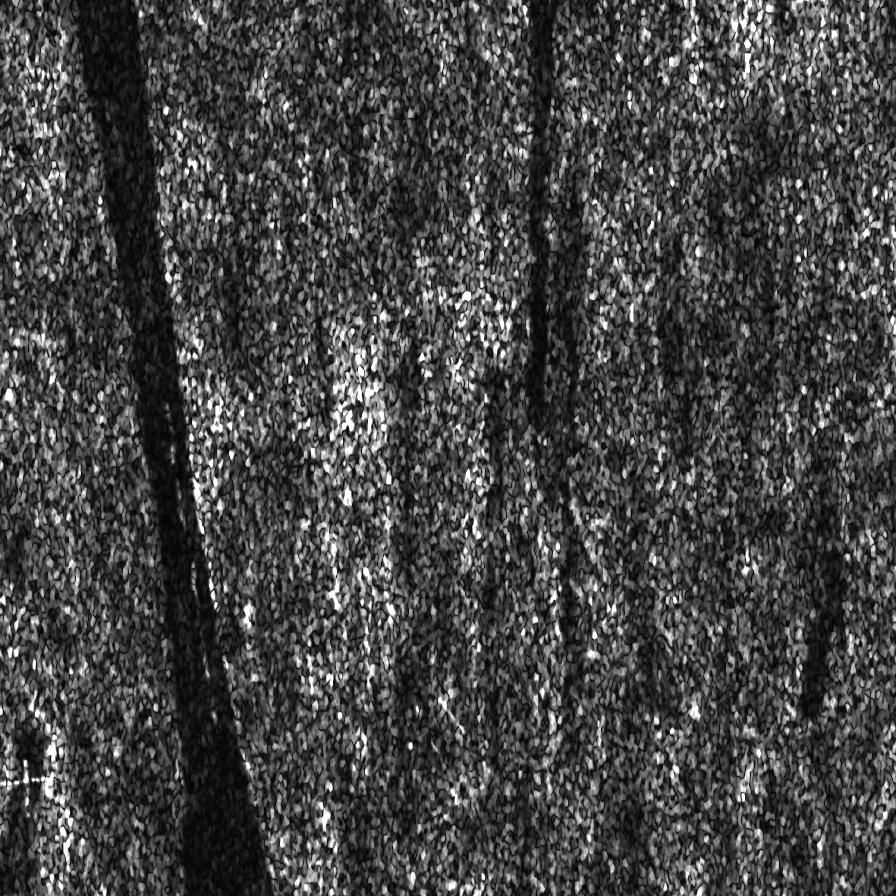
Give the GLSL for this texture, as a Shadertoy shader.

```glsl
// Radar-like ground: grey speckle, stretched vertically, over streaky terrain.
// A complex Gaussian field gives the grain; its gain is shaped by stretched
// noise, dark channels with ragged edges and thin broken bright ridges.

const vec2  GRAIN_CELLS   = vec2(285.0, 150.0); // speckle cells per canvas
const float GRAIN_TIGHT   = 3.0;                // falloff of one grain
const float GRAIN_POWER   = 1.2;                // contrast of the speckle
const float BASE_GAIN     = 0.305;              // mean ground brightness
const float CHANNEL_GAIN  = 0.20;               // gain left inside channels
const float RIDGE_GAIN    = 0.62;               // gain added on ridges
const float RIDGE_WIDTH   = 0.0022;
const float BAND_SLOPE    = 0.14;               // lean of the wide channel
const int   CRACK_COUNT   = 22;                 // scattered thin dark cracks

uint scramble(uint v) {
    v = v * 747796405u + 2891336453u;
    v = ((v >> ((v >> 28u) + 4u)) ^ v) * 277803737u;
    return (v >> 22u) ^ v;
}

// Four uniform values in 0..1 for a lattice cell
vec4 hash4(vec2 cell, uint seed) {
    ivec2 c = ivec2(cell);
    uint a = scramble(uint(c.x) + scramble(uint(c.y) + scramble(seed)));
    uint b = scramble(a + 1u);
    return vec4(uvec4(a, a >> 16u, b, b >> 16u) & 65535u) / 65535.0;
}

// Smooth value noise in -0.5..0.5
float noise(vec2 p, uint seed) {
    vec2 i = floor(p), f = fract(p);
    f = f * f * (3.0 - 2.0 * f);
    float low  = mix(hash4(i, seed).x, hash4(i + vec2(1, 0), seed).x, f.x);
    float high = mix(hash4(i + vec2(0, 1), seed).x, hash4(i + 1.0, seed).x, f.x);
    return mix(low, high, f.y) - 0.5;
}

// Amplitude of a complex Gaussian field made of jittered grains
float speckle(vec2 p) {
    vec2 base = floor(p), field = vec2(0.0);
    float power = 0.0;
    for (int y = -1; y <= 1; y++)
    for (int x = -1; x <= 1; x++) {
        vec2 cell = base + vec2(x, y);
        vec4 h = hash4(cell, 1u);
        vec2 d = p - cell - h.xy;
        float w = exp(-GRAIN_TIGHT * dot(d, d));
        float angle = 6.28318 * h.z;
        field += w * sqrt(-log(max(h.w, 1e-4))) * vec2(cos(angle), sin(angle));
        power += w * w;
    }
    return length(field) / sqrt(power + 1e-6);
}

// Distance to a segment
float segment(vec2 p, vec2 a, vec2 b) {
    vec2 ab = b - a;
    return length(p - a - ab * clamp(dot(p - a, ab) / dot(ab, ab), 0.0, 1.0));
}

// Soft dark channel of given half width
float channel(vec2 p, vec2 a, vec2 b, float halfWidth) {
    return 1.0 - smoothstep(halfWidth * 0.5, halfWidth * 1.4, segment(p, a, b));
}

float ridge(float dist) {
    return exp(-dist * dist / (RIDGE_WIDTH * RIDGE_WIDTH));
}

// Wide leaning channel: signed distance to its sides; p.y runs downward
float bandHalfWidth(float y) { return 0.036 - 0.04 * y + 0.055 * y * y * y; }
float bandOffset(vec2 p) { return p.x - 0.117 - BAND_SLOPE * p.y; }

float darkChannels(vec2 p) {
    // Ragged edges
    vec2 q = p + vec2(0.012 * noise(p * vec2(40, 28), 2u)
                    + 0.008 * noise(p * vec2(90, 70), 3u), 0.0);
    float side = abs(bandOffset(mix(p, q, 0.4))) - bandHalfWidth(p.y);
    float dark = 1.0 - smoothstep(-0.004, 0.004, side);

    dark = max(dark, channel(q, vec2(0.606, -0.05), vec2(0.599, 0.46), 0.012));
    dark = max(dark, 0.8 * channel(q, vec2(0.556, 0.42), vec2(0.545, 0.69), 0.010));
    dark = max(dark, 0.8 * channel(q, vec2(0.637, 0.34), vec2(0.632, 0.72), 0.006));
    dark = max(dark, 0.9 * channel(q, vec2(0.935, 0.63), vec2(0.902, 0.79), 0.014));
    dark = max(dark, 0.9 * channel(q, vec2(0.035, 0.83), vec2(0.018, 0.98), 0.020));
    dark = max(dark, 0.7 * channel(q, vec2(0.459, 0.37), vec2(0.459, 0.45), 0.010));

    // Scattered thin cracks
    for (int i = 0; i < CRACK_COUNT; i++) {
        vec4 h = hash4(vec2(i, 7), 4u);
        vec2 top = vec2(0.26 + 0.74 * h.x, h.y);
        vec2 end = top + vec2(0.03 * (h.w - 0.5), 0.05 + 0.16 * h.z);
        dark = max(dark, (0.35 + 0.4 * h.w) * channel(q, top, end, 0.003 + 0.004 * h.z));
    }
    return dark;
}

float brightRidges(vec2 p) {
    vec2 q = p + vec2(0.006 * noise(p * vec2(20, 35), 5u), 0.0);
    float edge = ridge(bandOffset(q) - bandHalfWidth(p.y) - 0.002)
               * smoothstep(0.1, 0.6, p.y);
    float lines = edge + 0.8 * ridge(segment(q, vec2(0.185, 0.45), vec2(0.242, 0.82)));
    lines += 0.8 * ridge(segment(q, vec2(0.607, 0.55), vec2(0.630, 0.77)));
    lines += ridge(segment(q, vec2(0.468, 0.79), vec2(0.512, 0.90)));
    lines += ridge(segment(q, vec2(0.492, 0.78), vec2(0.553, 0.87)));
    float crossing = ridge(segment(p, vec2(0.0, 0.875), vec2(0.062, 0.868)))
                   + ridge(segment(p, vec2(0.028, 0.85), vec2(0.032, 0.91)));
    float dashes = smoothstep(-0.2, 0.3, noise(p * vec2(25, 55), 6u));
    return lines * dashes + crossing;
}

// Slow brightness changes, as a logarithm
float terrain(vec2 p) {
    vec2 q = p - vec2(BAND_SLOPE * p.y * (1.0 - smoothstep(0.2, 0.5, p.x)), 0.0);
    float tone = 0.75 * noise(q * vec2(13, 5), 8u) + 0.85 * noise(q * vec2(36, 13), 9u)
               + 0.70 * noise(q * vec2(85, 24), 10u) + 0.45 * noise(q * vec2(150, 5), 11u);
    vec2 pale = (p - vec2(0.405, 0.58)) / vec2(0.035, 0.19);
    vec2 spot = (p - vec2(0.01, 0.47)) / vec2(0.016, 0.04);
    return tone + 0.5 * exp(-dot(pale, pale)) + 0.7 * exp(-dot(spot, spot));
}

void mainImage(out vec4 fragColor, in vec2 fragCoord) {
    vec2 uv = fragCoord / iResolution.xy;
    vec2 p = vec2(uv.x, 1.0 - uv.y);
    float gain = BASE_GAIN * exp(terrain(p)) * mix(1.0, CHANNEL_GAIN, darkChannels(p));
    gain += RIDGE_GAIN * brightRidges(p);
    float grey = 0.015 + gain * pow(speckle(p * GRAIN_CELLS), GRAIN_POWER);
    fragColor = vec4(vec3(clamp(grey, 0.0, 1.0)), 1.0);
}
```
